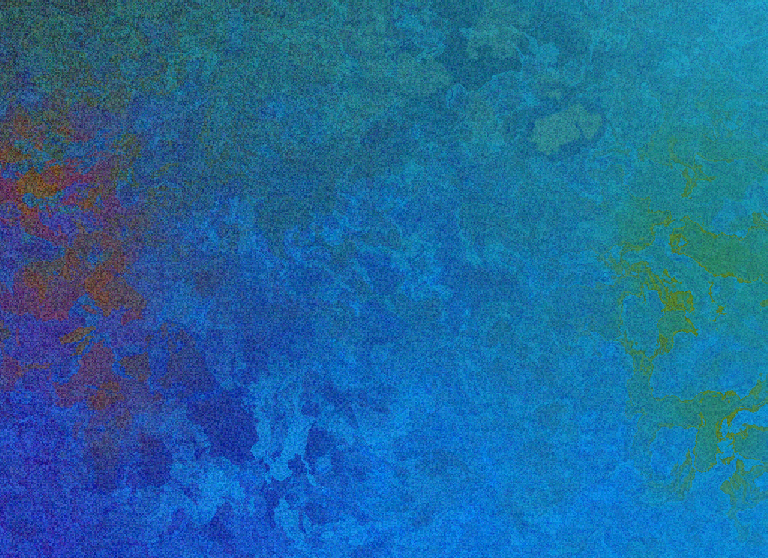
Give the GLSL for this texture, as a Shadertoy shader.

```glsl
// Mottled mineral patina: a broad 3x3 colour gradient, read through terraced
// fractal noise so that it breaks into small ragged patches, with rust, olive
// and cyan deposits, blue contours between the patches and a coloured grain.

float hash(vec2 p) {
    return fract(sin(dot(p, vec2(127.1, 311.7))) * 43758.5453);
}

float noise(vec2 p) {
    vec2 i = floor(p), f = fract(p);
    f = f * f * (3.0 - 2.0 * f);
    return mix(mix(hash(i), hash(i + vec2(1, 0)), f.x),
               mix(hash(i + vec2(0, 1)), hash(i + vec2(1, 1)), f.x), f.y);
}

// Rough fractal noise, centred on zero, roughly -1..1
float fbm(vec2 p) {
    float sum = 0.0, amp = 0.5;
    for (int i = 0; i < 6; i++) {
        sum += amp * (noise(p) - 0.5);
        p = mat2(1.6, 1.2, -1.2, 1.6) * p + 7.3;
        amp *= 0.54;
    }
    return sum * 2.5;
}

// Steps with narrow smooth risers
float terrace(float v, float steps) {
    v *= steps;
    return (floor(v) + smoothstep(0.4, 0.6, fract(v))) / steps;
}

// Soft elliptical region
float region(vec2 uv, vec2 centre, vec2 radius) {
    vec2 d = (uv - centre) / radius;
    return exp(-dot(d, d));
}

vec3 blend3(vec3 a, vec3 b, vec3 c, float t) {
    return t < 0.5 ? mix(a, b, t * 2.0) : mix(b, c, t * 2.0 - 1.0);
}

vec3 gradient(vec2 uv) {
    uv = clamp(uv, 0.0, 1.0);
    vec3 low  = blend3(vec3(0.16, 0.22, 0.70), vec3(0.04, 0.46, 0.85), vec3(0.05, 0.53, 0.82), uv.x);
    vec3 mid  = blend3(vec3(0.19, 0.28, 0.57), vec3(0.07, 0.46, 0.70), vec3(0.10, 0.54, 0.64), uv.x);
    vec3 high = blend3(vec3(0.19, 0.36, 0.35), vec3(0.13, 0.47, 0.54), vec3(0.12, 0.60, 0.75), uv.x);
    return blend3(low, mid, high, uv.y);
}

void mainImage(out vec4 fragColor, in vec2 fragCoord) {
    vec2 uv = fragCoord / iResolution.xy;
    vec2 p = fragCoord / iResolution.y;

    // Ragged noise layers
    vec2 warp = vec2(fbm(p * 9.0), fbm(p * 9.0 + 31.0));
    float a = fbm(p * 15.0 + warp * 0.9 + 3.0);
    float b = fbm(p * 18.0 - warp * 0.9 + 57.0);
    float c = fbm(p * 16.0 + warp.yx * 1.2 + 83.0);
    float calm = 1.15 - 0.6 * uv.x;

    // Patchy base: terraces shift the gradient and alternate teal with blue
    float stepA = terrace(a, 5.0), stepB = terrace(b, 4.0);
    vec3 col = gradient(uv + vec2(0.15, 0.24) * vec2(stepA, stepB));
    float tone = sin(stepA * 11.0 + 1.0) * 0.6 + sin(stepB * 9.0) * 0.4;
    col += calm * tone * vec3(-0.02, 0.065, 0.07);

    // Dark teal islands at the top and centre, sea green at right
    float topShade = region(uv, vec2(0.6, 0.9), vec2(0.2, 0.16));
    col = mix(col, vec3(0.09, 0.37, 0.47), 0.75 * topShade * smoothstep(0.06, 0.13, a));
    col = mix(col, vec3(0.20, 0.56, 0.58), 0.55 * topShade * smoothstep(0.16, 0.24, b));
    float teal = region(uv, vec2(0.4, 0.64), vec2(0.28, 0.3));
    col = mix(col, vec3(0.12, 0.38, 0.48), 0.65 * teal * smoothstep(0.03, 0.1, c));
    float blue = region(uv, vec2(0.45, 0.5), vec2(0.25, 0.2));
    col = mix(col, vec3(0.07, 0.32, 0.66), 0.6 * blue * smoothstep(0.1, 0.17, a));
    float sea = region(uv, vec2(0.94, 0.58), vec2(0.18, 0.24));
    col = mix(col, vec3(0.13, 0.52, 0.48), 0.65 * sea * smoothstep(-0.2, 0.0, c));

    // Pale island with a dark shore
    float island = region(uv, vec2(0.73, 0.775), vec2(0.045, 0.05));
    float shore = smoothstep(0.2, 0.28, island + 0.3 * b * smoothstep(0.0, 0.1, island));
    col = mix(col, vec3(0.09, 0.40, 0.54), 0.6 * shore);
    col = mix(col, vec3(0.19, 0.55, 0.57), 0.8 * smoothstep(0.48, 0.56, island + 0.5 * b));

    // Indigo stains and bright cyan flakes along the bottom
    float indigo = region(uv, vec2(0.25, 0.2), vec2(0.24, 0.26));
    col = mix(col, vec3(0.09, 0.18, 0.63), 0.75 * indigo * smoothstep(0.04, 0.11, b));
    float cyan = region(uv, vec2(0.38, 0.15), vec2(0.22, 0.18));
    col = mix(col, vec3(0.07, 0.57, 0.89), 0.8 * cyan * smoothstep(0.06, 0.13, c));

    // Violet and rust flakes at left, olive moss above them
    float rust = max(region(uv, vec2(0.06, 0.66), vec2(0.12, 0.14)),
                     0.8 * region(uv, vec2(0.1, 0.42), vec2(0.14, 0.2)));
    col = mix(col, vec3(0.35, 0.19, 0.58), 0.6 * rust * smoothstep(0.0, 0.08, c));
    col = mix(col, vec3(0.47, 0.21, 0.28), 0.8 * rust * smoothstep(0.14, 0.2, a));
    col = mix(col, vec3(0.46, 0.32, 0.12), 0.75 * rust * smoothstep(0.26, 0.32, b));
    float moss = region(uv, vec2(0.13, 0.74), vec2(0.2, 0.26));
    float mossRim = 1.0 - smoothstep(0.03, 0.09, abs(b - 0.1));
    col = mix(col, vec3(0.29, 0.35, 0.19), 0.65 * moss * mossRim);

    // Olive crust at right, strongest along patch rims
    float olive = max(region(uv, vec2(0.91, 0.47), vec2(0.11, 0.25)),
                      region(uv, vec2(0.94, 0.25), vec2(0.07, 0.14)));
    float rim = 1.0 - smoothstep(0.03, 0.1, abs(a - 0.14));
    col = mix(col, vec3(0.20, 0.51, 0.30), 0.6 * olive * smoothstep(0.04, 0.12, a));
    col = mix(col, vec3(0.38, 0.50, 0.09), 0.8 * olive * rim);

    // Blue contours along the terrace risers
    float line = 1.0 - smoothstep(0.02, 0.14, abs(fract(a * 5.0) - 0.5));
    col = mix(col, col * vec3(0.75, 0.68, 0.98), 0.75 * calm * line);

    // Fine coloured grain; small hash inputs keep it free of stripes
    vec2 cell = floor(p * 372.0) * 0.137;
    vec3 grain = vec3(hash(cell + 0.31), hash(cell + 17.7), hash(cell + 41.3)) - 0.5;
    col += calm * (0.10 * grain + 0.14 * (hash(cell + 73.9) - 0.5));

    fragColor = vec4(clamp(col, 0.0, 1.0), 1.0);
}
```
